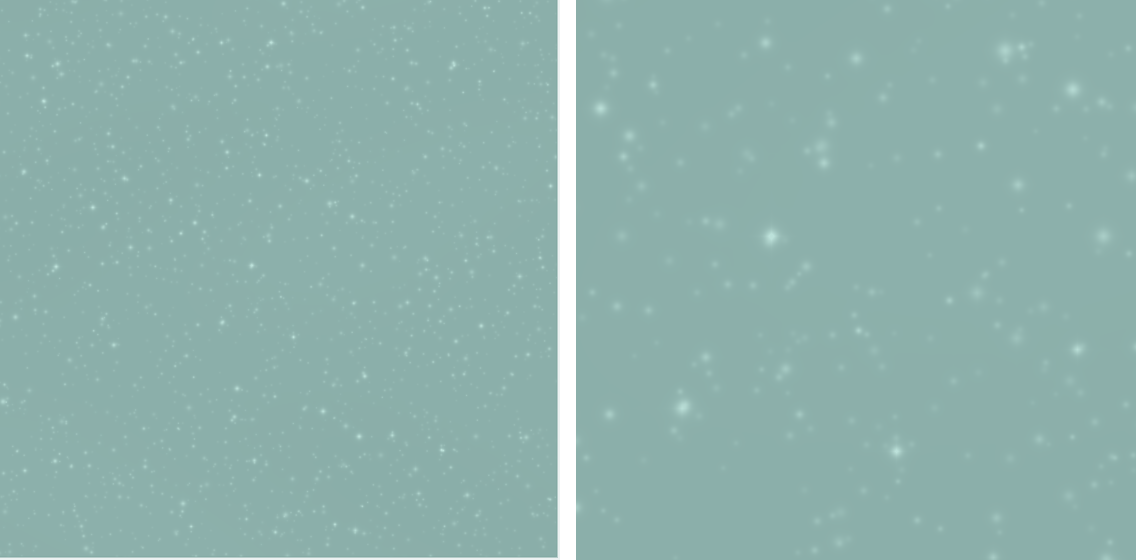
Left: the whole. Right: its middle third, enlarged.
This texture is drawn by a three.js fragment shader. Its source:

```glsl
varying vec2 vUv;

vec3 hash3(vec2 p) {
  vec3 q = fract(vec3(p.xyx) * vec3(0.1031, 0.1030, 0.0973));
  q += dot(q, q.yxz + 33.33);
  return fract((q.xxy + q.yzz) * q.zyx);
}

// Layered sines that gather the specks into loose clusters
float clusterDensity(vec2 p) {
  float waves = sin(p.x * 37.0 + 3.0 * sin(p.y * 23.0))
              + sin(p.y * 43.0 + 2.5 * sin(p.x * 29.0 + 1.7))
              + sin((p.x + p.y) * 71.0 + 2.0 * sin((p.x - p.y) * 47.0));
  return clamp(1.0 + 0.4 * waves, 0.1, 2.2);
}

// Soft round core, faint halo and a short four-pointed glint
float speck(vec2 offset, float radius, float glint) {
  vec2 d = offset / radius;
  float core = exp(-1.5 * dot(d, d));
  float halo = 0.22 * exp(-0.4 * dot(d, d));
  vec2 a = abs(d);
  float rays = exp(-a.x * 0.9 - a.y * 4.0) + exp(-a.y * 0.9 - a.x * 4.0);
  return core * 0.8 + halo + glint * rays;
}

// One cell grid of scattered specks
float speckLayer(vec2 p, float cells, float share, float radius, float glint, float seed) {
  vec2 home = floor(p * cells);
  float glow = 0.0;
  for (int y = -1; y <= 1; y++) {
    for (int x = -1; x <= 1; x++) {
      vec2 cell = home + vec2(float(x), float(y));
      vec3 place = hash3(cell + seed);
      vec3 look = hash3(cell + seed + 57.0);
      vec2 center = (cell + place.xy) / cells;
      float present = step(place.z, share * clusterDensity(center));
      float size = radius * mix(0.75, 1.25, look.x);
      float strength = mix(0.3, 1.0, look.y * look.y);
      glow += present * strength * speck(p - center, size, glint * look.z);
    }
  }
  return glow;
}

void main() {
  vec3 teal = vec3(0.546, 0.686, 0.666);
  vec3 paleMint = vec3(0.76, 0.905, 0.875);
  vec3 edgeTeal = vec3(0.47, 0.64, 0.61);
  vec3 margin = vec3(0.93, 0.95, 0.95);

  // Ground with a barely visible drift of tone
  float drift = sin(vUv.x * 5.0 + 2.0 * sin(vUv.y * 4.0)) * sin(vUv.y * 6.0 + 1.0);
  vec3 color = teal + 0.004 * drift;

  // Large, middle and fine specks
  float glow = 0.75 * speckLayer(vUv, 25.0, 0.33, 0.0042, 0.3, 11.0);
  glow += 0.55 * speckLayer(vUv, 43.0, 0.32, 0.0029, 0.15, 131.0);
  glow += 0.36 * speckLayer(vUv, 71.0, 0.27, 0.0021, 0.0, 293.0);
  color = mix(color, paleMint, min(glow, 0.9));

  // Darker rim and pale margin along the right and bottom
  float inset = min(1.0 - vUv.x, vUv.y);
  color = mix(edgeTeal, color, smoothstep(0.0045, 0.0075, inset));
  color = mix(margin, color, smoothstep(0.0032, 0.0058, inset));

  gl_FragColor = vec4(color, 1.0);
}
```
